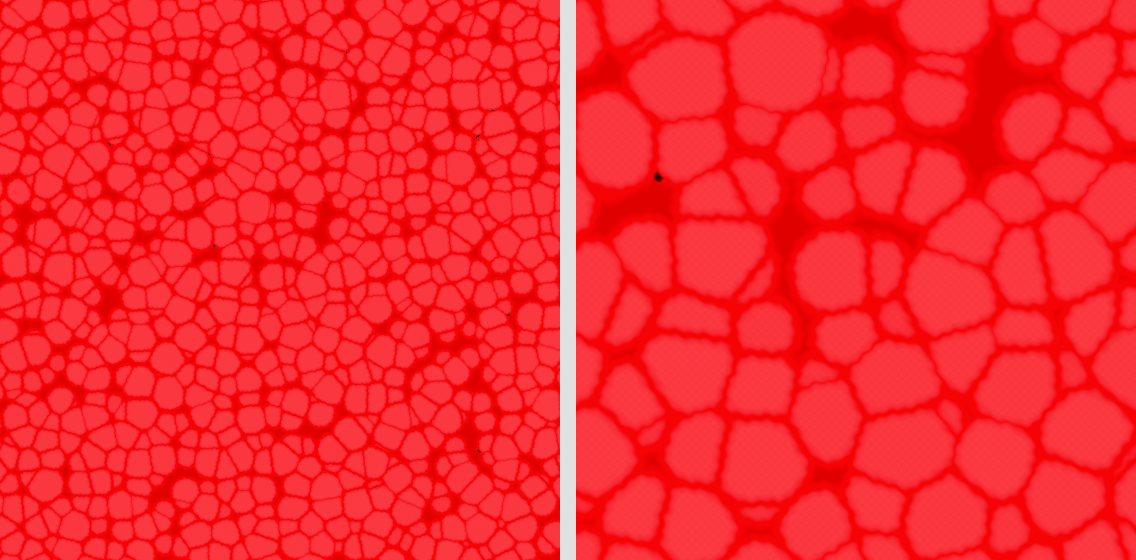
Left: the whole. Right: its middle third, enlarged.
Reproduce this texture procedurally as a WebGL 2 fragment shader.

```glsl
#version 300 es
precision highp float;
// Packed red bubbles of mixed size, drawn as a power diagram of scattered discs:
// each disc is cut by its neighbours, its corners are rounded by a soft minimum,
// and the distance to the rim picks the colour from deep gap to pale crown.

uniform vec2 u_resolution;
out vec4 fragColor;

const float GRID = 26.0;             // bubbles across the canvas
const float JITTER = 0.82;           // scatter of the centres
const float RADIUS_MIN = 0.45;       // in grid units
const float RADIUS_MAX = 0.90;
const float HOLLOW_SHRINK = 0.20;    // smaller bubbles in sunken areas
const float ROUNDING = 20.0;         // higher gives sharper corners
const float SEAM_VARIATION = 0.055;  // some seams are fainter
const float WOBBLE = 0.012;          // uneven rims
const float MESH_COUNT = 192.0;      // fine surface weave
const float MESH_STRENGTH = 0.010;
const float SPECK_SHARE = 0.035;     // bubbles with a dark speck beside them

const vec3 PIT = vec3(0.88, 0.0, 0.0);
const vec3 GAP = vec3(0.96, 0.01, 0.02);
const vec3 RIM = vec3(0.97, 0.09, 0.13);
const vec3 BODY = vec3(0.975, 0.165, 0.205);
const vec3 CROWN = vec3(0.985, 0.22, 0.25);
const vec3 SPECK = vec3(0.22, 0.0, 0.0);
const float TAU = 6.2831853;

vec3 hash3(vec2 p) {
    vec3 q = fract(vec3(p.xyx) * vec3(0.1031, 0.1030, 0.0973));
    q += dot(q, q.yxz + 33.33);
    return fract((q.xxy + q.yzz) * q.zyx);
}

// Layered sines marking a few sunken areas, 0 to 1
float hollow(vec2 p) {
    float s = sin(p.x * 0.71 + 1.7 * sin(p.y * 0.43))
            + sin(p.y * 0.83 + 1.9 * sin(p.x * 0.37 + 2.0));
    return smoothstep(1.1, 1.9, s);
}

// Centre in xy, radius in z
vec3 bubble(vec2 cell) {
    vec3 h = hash3(cell + 17.0);
    vec2 centre = cell + 0.5 + JITTER * (h.xy - 0.5);
    float radius = mix(RADIUS_MIN, RADIUS_MAX, h.z);
    return vec3(centre, radius * (1.0 - HOLLOW_SHRINK * hollow(centre)));
}

float power(vec2 p, vec3 b) {
    vec2 d = p - b.xy;
    return dot(d, d) - b.z * b.z;
}

void main() {
    vec2 uv = gl_FragCoord.xy / u_resolution.y;
    vec2 p = uv * GRID;
    p += WOBBLE * (sin(p.yx * 13.0 + 2.0 * sin(p * 5.0)) + sin(p.yx * 29.0 + p * 7.0));
    vec2 home = floor(p);

    // Owning bubble
    float best = 1e5;
    vec3 own = vec3(0.0);
    vec2 ownCell = home;
    for (int y = -2; y <= 2; y++) {
        for (int x = -2; x <= 2; x++) {
            vec2 cell = home + vec2(x, y);
            vec3 b = bubble(cell);
            float w = power(p, b);
            if (w < best) {
                best = w;
                own = b;
                ownCell = cell;
            }
        }
    }

    // Soft minimum of the distances to the disc edge and to every seam
    float sum = exp(-ROUNDING * (own.z - distance(p, own.xy)));
    for (int y = -2; y <= 2; y++) {
        for (int x = -2; x <= 2; x++) {
            vec2 cell = home + vec2(x, y);
            if (cell == ownCell) continue;
            vec3 b = bubble(cell);
            float seam = (power(p, b) - best) / (2.0 * distance(b.xy, own.xy));
            float fade = hash3(cell + ownCell + 91.0).x;
            sum += exp(-ROUNDING * (seam + SEAM_VARIATION * fade * fade * fade));
        }
    }
    float edge = -log(sum) / ROUNDING;

    // Colour from gap to crown, small bubbles lying lower
    vec3 tone = hash3(ownCell + 53.0);
    float lift = mix(0.45, 1.0, smoothstep(0.40, 0.62, own.z)) * mix(0.8, 1.0, tone.x);
    vec3 color = mix(GAP, PIT, smoothstep(0.02, 0.20, best));
    color = mix(color, RIM, smoothstep(0.015, 0.065, edge));
    color = mix(color, BODY, smoothstep(0.045, 0.10, edge));
    color = mix(color, CROWN, lift * smoothstep(0.08, 0.17, edge));

    // Faint weave on the bubbles
    vec2 weave = sin(uv * TAU * MESH_COUNT);
    color.gb += MESH_STRENGTH * weave.x * weave.y * smoothstep(0.06, 0.15, edge);

    // Rare dark specks in the gaps
    float angle = TAU * tone.y;
    vec2 spot = own.xy + own.z * vec2(cos(angle), sin(angle));
    float speck = 1.0 - smoothstep(0.04, 0.11, distance(p, spot));
    speck *= step(tone.z, SPECK_SHARE) * (1.0 - smoothstep(0.0, 0.04, edge));
    color = mix(color, SPECK, speck);

    fragColor = vec4(clamp(color, 0.0, 1.0), 1.0);
}
```
